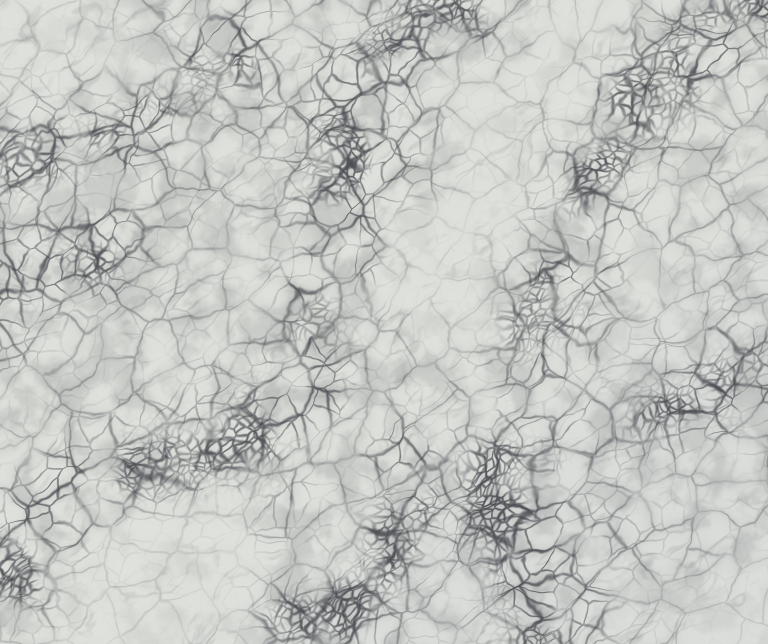
A Shadertoy shader for this texture:

```glsl
// Pale marble slab broken into pebbly cells by grey veins with dark clusters.

const vec3 MARBLE = vec3(0.874, 0.882, 0.862);
const vec3 INK = vec3(0.29, 0.30, 0.32);
const float GRAIN_ANGLE = 0.65;

// Main vein paths: start.xy, end.xy in canvas heights
const int VEIN_COUNT = 11;
const vec4 VEINS[VEIN_COUNT] = vec4[VEIN_COUNT](
    vec4(0.00, 0.10, 0.46, 0.38), vec4(0.48, 0.46, 0.54, 0.75),
    vec4(0.54, 0.75, 0.68, 0.97), vec4(0.85, 0.49, 0.90, 0.69),
    vec4(0.90, 0.69, 0.97, 0.92), vec4(1.00, 0.88, 1.18, 0.97),
    vec4(0.00, 0.79, 0.36, 0.89), vec4(0.00, 0.55, 0.20, 0.63),
    vec4(0.81, 0.04, 0.80, 0.26), vec4(0.90, 0.36, 1.15, 0.40),
    vec4(0.46, 0.05, 0.66, 0.25));

vec2 hash2(vec2 cell) {
    vec3 q = fract(cell.xyx * vec3(0.1031, 0.1030, 0.0973));
    q += dot(q, q.yzx + 33.33);
    return fract((q.xx + q.yz) * q.zy);
}

float noise(vec2 p) {
    vec2 i = floor(p), f = fract(p);
    f = f * f * (3.0 - 2.0 * f);
    float low = mix(hash2(i).x, hash2(i + vec2(1, 0)).x, f.x);
    float high = mix(hash2(i + vec2(0, 1)).x, hash2(i + vec2(1, 1)).x, f.x);
    return mix(low, high, f.y);
}

mat2 rotation(float angle) {
    float c = cos(angle), s = sin(angle);
    return mat2(c, -s, s, c);
}

float fbm(vec2 p) {
    float sum = 0.0, amp = 0.533;
    for (int i = 0; i < 4; i++) {
        sum += amp * noise(p);
        p = rotation(0.6) * p * 2.03 + 11.7;
        amp *= 0.5;
    }
    return sum;
}

vec2 warp(vec2 p, float freq, float amount) {
    return p + amount * (vec2(fbm(p * freq), fbm(p * freq + 57.3)) - 0.5);
}

// Distance to the nearest Voronoi border, in the units of p
float cellBorder(vec2 p, float freq) {
    p *= freq;
    vec2 base = floor(p), f = fract(p);
    vec2 nearCell = vec2(0.0), nearPoint = vec2(0.0);
    float best = 8.0;
    for (int y = -1; y <= 1; y++)
    for (int x = -1; x <= 1; x++) {
        vec2 cell = vec2(x, y);
        vec2 r = cell + hash2(base + cell + 91.0) - f;
        if (dot(r, r) < best) { best = dot(r, r); nearCell = cell; nearPoint = r; }
    }
    float border = 8.0;
    for (int y = -2; y <= 2; y++)
    for (int x = -2; x <= 2; x++) {
        vec2 cell = nearCell + vec2(x, y);
        vec2 r = cell + hash2(base + cell + 91.0) - f;
        vec2 gap = r - nearPoint;
        if (dot(gap, gap) > 1e-5)
            border = min(border, dot(0.5 * (nearPoint + r), normalize(gap)));
    }
    return border / freq;
}

float segmentDistance(vec2 p, vec2 a, vec2 b) {
    vec2 ab = b - a;
    return length(p - a - ab * clamp(dot(p - a, ab) / dot(ab, ab), 0.0, 1.0));
}

float veinDistance(vec2 p) {
    float d = 8.0;
    for (int i = 0; i < VEIN_COUNT; i++)
        d = min(d, segmentDistance(p, VEINS[i].xy, VEINS[i].zw));
    return d;
}

float falloff(float d, float radius) { return exp(-d * d / (radius * radius)); }

float stroke(float d, float width, float pixel) {
    return 1.0 - smoothstep(0.0, max(width, 1.1 * pixel), d);
}

void mainImage(out vec4 fragColor, in vec2 fragCoord) {
    vec2 p = fragCoord / iResolution.y;
    float pixel = 1.0 / iResolution.y;

    // Where the veining is lively, and where it crowds into clusters
    float reach = veinDistance(warp(p, 4.0, 0.25));
    float lively = falloff(reach, 0.085);
    float cluster = falloff(reach, 0.045) * smoothstep(0.42, 0.60, fbm(p * 8.0 + 40.0));
    float lowerRight = smoothstep(0.1, 0.7, p.x - 1.2 * p.y);
    float field = smoothstep(0.36, 0.62, fbm(p * 3.5 + 9.0) + 0.12 * lowerRight);
    field = max(0.15 + 0.6 * field, lively);

    // Jagged cells, stretched along the grain
    vec2 grain = rotation(GRAIN_ANGLE) * warp(p, 15.0, 0.04) * vec2(0.85, 1.1);
    float large = cellBorder(grain, 15.0);
    float medium = cellBorder(grain + 3.7, 29.0);
    float small = cellBorder(grain + 8.1, 72.0);
    float breaks = smoothstep(0.30, 0.65, fbm(p * 24.0 + 71.0));

    float veins = stroke(large, 0.0028 + 0.0018 * lively, pixel)
                * (0.10 + 0.28 * field + 0.42 * lively) * (0.4 + 0.6 * breaks);
    float branches = stroke(medium, 0.0026 + 0.0014 * cluster, pixel)
                   * (0.16 * field + 0.55 * lively) * (0.25 + 0.75 * breaks);
    float crumbs = stroke(small, 0.0034, pixel) * cluster * (0.5 + 0.5 * breaks);

    // Soft halos, cloudy mottling and faint wisps
    float halo = 0.15 * exp(-large / 0.008) * field;
    float mottle = 0.16 * smoothstep(0.42, 0.72, fbm(p * 26.0)) * (0.3 + 0.7 * field);
    float wisp = abs(fbm(grain * vec2(9.0, 16.0) + 23.0) - 0.5);
    wisp = 0.11 * (1.0 - smoothstep(0.0, 0.05, wisp)) * breaks;

    float clarity = (1.0 - veins) * (1.0 - branches) * (1.0 - 0.85 * crumbs);
    clarity *= (1.0 - halo) * (1.0 - mottle) * (1.0 - wisp);
    vec3 stone = MARBLE - vec3(0.018, 0.014, 0.010) * lowerRight;
    fragColor = vec4(mix(INK, stone, clarity), 1.0);
}
```
